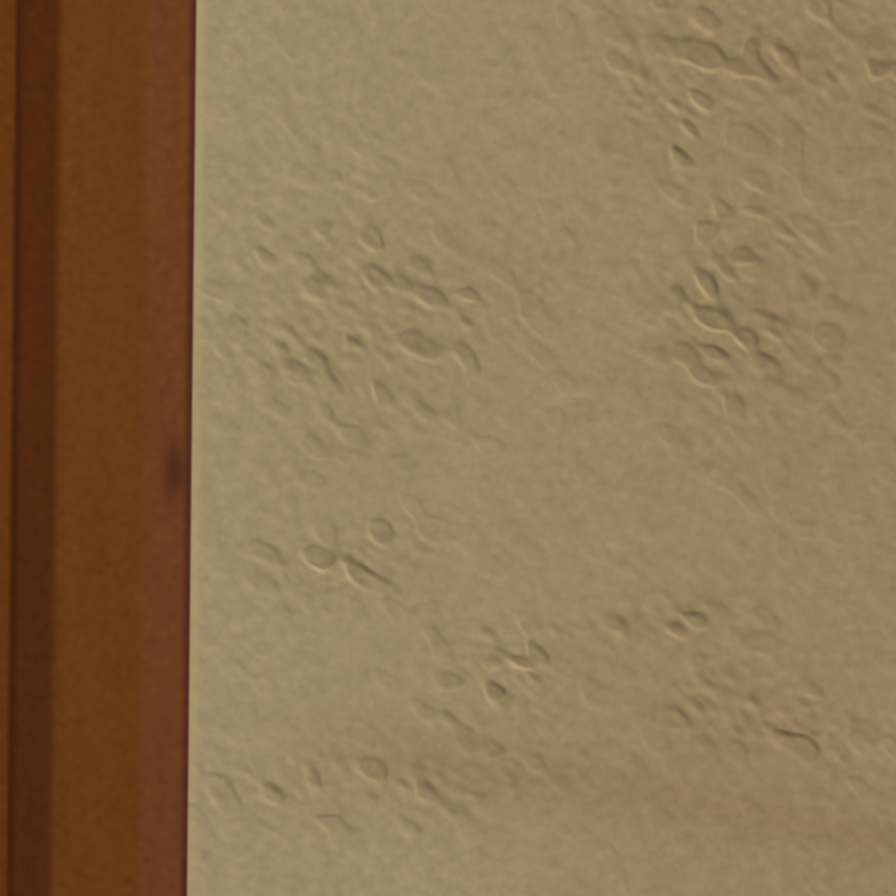
A Shadertoy shader for this texture:

```glsl
// Rough tan plaster wall beside a slightly leaning brown wooden frame.

const float FRAME_EDGE = 0.2085;   // right side of the frame at the bottom
const float FRAME_LEAN = 0.0105;   // sideways shift from bottom to top
const float EDGE_SOFT = 0.0020;
const float DENT_SCALE = 33.0;
const float DENT_CONTRAST = 0.125;
const float SMOOTH_AREA_DENTS = 0.22;
const float GRAIN_CONTRAST = 0.024;
const vec2 LIGHT_STEP = vec2(0.0030, 0.0042);

const vec3 PLASTER_PALE = vec3(0.615, 0.542, 0.405);
const vec3 PLASTER_TAN = vec3(0.570, 0.485, 0.350);
const vec3 PLASTER_RIM = vec3(0.680, 0.610, 0.420);
const vec3 WOOD_LEFT = vec3(0.385, 0.210, 0.080);
const vec3 WOOD_GROOVE = vec3(0.260, 0.125, 0.050);
const vec3 WOOD_DARK = vec3(0.310, 0.158, 0.065);
const vec3 WOOD_MID = vec3(0.400, 0.230, 0.090);
const vec3 WOOD_RIGHT = vec3(0.415, 0.238, 0.125);
const vec3 WOOD_SHADE = vec3(0.310, 0.165, 0.120);

// Rough areas: centre xy, radii zw
const int PATCHES = 9;
const vec4 ROUGH[PATCHES] = vec4[PATCHES](
    vec4(0.87, 0.94, 0.18, 0.08), vec4(0.74, 0.85, 0.06, 0.06),
    vec4(0.83, 0.65, 0.09, 0.14), vec4(0.41, 0.65, 0.15, 0.13),
    vec4(0.39, 0.37, 0.08, 0.04), vec4(0.58, 0.25, 0.08, 0.07),
    vec4(0.74, 0.30, 0.10, 0.03), vec4(0.85, 0.19, 0.10, 0.05),
    vec4(0.43, 0.13, 0.18, 0.04));

vec3 hash3(vec2 p) {
    vec3 q = fract(vec3(p.xyx) * vec3(0.1031, 0.1030, 0.0973));
    q += dot(q, q.yxz + 33.33);
    return fract((q.xxy + q.yzz) * q.zyx);
}

// Cellular noise: one soft bump of random sign around each jittered cell point
float bumps(vec2 p) {
    vec2 cell = floor(p);
    float sum = 0.0;
    for (int j = -1; j <= 1; j++) {
        for (int i = -1; i <= 1; i++) {
            vec2 id = cell + vec2(i, j);
            vec3 rnd = hash3(id + 100.0);
            vec2 d = p - id - rnd.xy;
            float fall = max(1.0 - dot(d, d), 0.0);
            sum += (rnd.z * 2.0 - 1.0) * fall * fall * fall;
        }
    }
    return sum;
}

// Trowelled relief: flat ground broken by crisp pits along a falling diagonal
float relief(vec2 p) {
    p += 0.008 * vec2(bumps(p * 15.0), bumps(p * 15.0 + 40.0));
    vec2 along = normalize(vec2(0.80, -0.60));
    vec2 q = vec2(dot(p, along), 1.55 * dot(p, vec2(-along.y, along.x)));
    float pits = smoothstep(-0.55, 0.05, bumps(q * DENT_SCALE));
    return pits + 0.40 * bumps(q * DENT_SCALE * 1.9 + 17.0);
}

float roughness(vec2 p) {
    p += 0.03 * vec2(bumps(p * 9.0), bumps(p * 9.0 + 23.0));
    float amount = 0.0;
    for (int i = 0; i < PATCHES; i++) {
        vec2 d = (p - ROUGH[i].xy) / ROUGH[i].zw;
        amount = max(amount, exp(-dot(d, d)));
    }
    return amount;
}

vec3 plaster(vec2 p, float fromEdge) {
    float rough = roughness(p);
    float cloud = bumps(p * 5.0) + 0.5 * bumps(p * 11.0 + 7.0);

    // Broad tone: pale on the left, tan to the right and in a low streak
    float tanness = smoothstep(0.2, 1.0, p.x) * 0.65 + 0.12 * cloud + 0.25 * rough;
    float streak = (p.y - 0.165 + 0.18 * (p.x - 0.43)) / 0.035;
    tanness += 0.50 * exp(-streak * streak) * smoothstep(0.25, 0.5, p.x);
    vec3 col = mix(PLASTER_PALE, PLASTER_TAN, clamp(tanness, 0.0, 1.2));

    // Side-lit pits and fine grain
    float height = relief(p);
    float slope = height - relief(p + LIGHT_STEP);
    float grain = bumps(p * vec2(85.0, 105.0)) + 0.7 * bumps(p * 190.0);
    float shade = slope * DENT_CONTRAST * (SMOOTH_AREA_DENTS + rough);
    shade -= 0.05 * rough * (1.0 - smoothstep(0.2, 0.9, height));
    shade += grain * GRAIN_CONTRAST;
    col *= 1.0 + 1.3 * shade;

    float rim = exp(-pow((fromEdge - 0.005) / 0.006, 2.0));
    return mix(col, PLASTER_RIM, rim * mix(0.35, 0.6, p.y));
}

float stepAt(float x, float edge, float soft) {
    return smoothstep(edge - soft, edge + soft, x);
}

vec3 wood(vec2 p, float x) {
    vec3 col = mix(WOOD_LEFT, WOOD_GROOVE, stepAt(x, 0.0075, 0.004));
    col = mix(col, WOOD_DARK, stepAt(x, 0.015, 0.005));
    col = mix(col, WOOD_MID, stepAt(x, 0.057, 0.007));
    col = mix(col, WOOD_RIGHT, stepAt(x, 0.154, 0.008));
    col = mix(col, WOOD_SHADE, stepAt(x, 0.202, 0.005));

    // Long grain, fine mottling and a dark knot near the right side
    float fibre = bumps(vec2(x * 75.0, p.y * 4.0));
    col *= 1.0 + 0.025 * fibre + 0.05 * bumps(p * 120.0);
    vec2 knot = (p - vec2(0.195, 0.475)) / vec2(0.012, 0.033);
    col = mix(col, WOOD_SHADE * 0.85, 0.7 * exp(-dot(knot, knot)));
    return col * mix(0.98, 1.02, smoothstep(0.0, 0.8, p.y));
}

void mainImage(out vec4 fragColor, in vec2 fragCoord) {
    vec2 p = fragCoord / iResolution.xy;
    float x = p.x - FRAME_LEAN * p.y;
    float wall = stepAt(x, FRAME_EDGE, EDGE_SOFT);
    vec3 col = mix(wood(p, x), plaster(p, x - FRAME_EDGE), wall);
    fragColor = vec4(col, 1.0);
}
```
